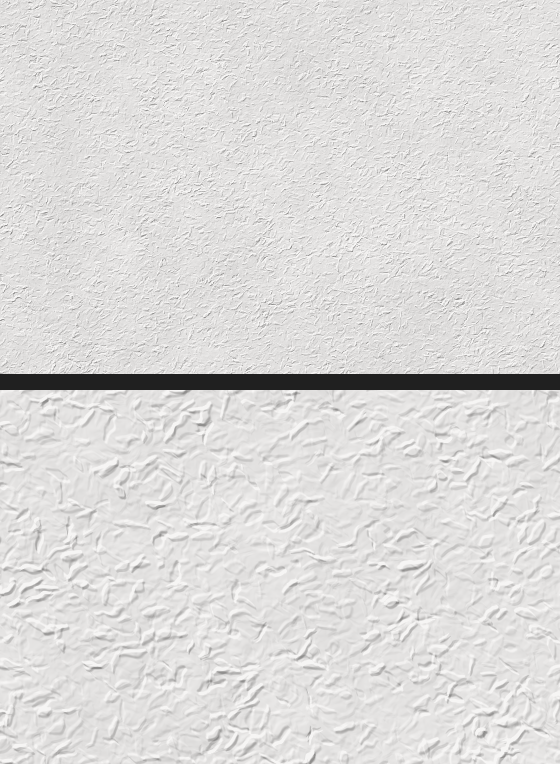
Top: the whole. Bottom: its middle third, enlarged.
This texture is drawn by a Shadertoy shader. Its source:

```glsl
const float CELLS_HIGH = 70.0;
const vec3 PLASTER = vec3(0.884, 0.879, 0.875);
const vec2 LIGHT_DIR = vec2(-0.53, 0.85);

float hash(vec2 p) {
    return fract(sin(dot(p, vec2(127.1, 311.7))) * 43758.5453);
}

vec3 hash3(vec2 p) {
    return vec3(hash(p), hash(p + 37.3), hash(p + 71.9));
}

float valueNoise(vec2 p) {
    vec2 i = floor(p);
    vec2 f = fract(p);
    f = f * f * (3.0 - 2.0 * f);
    float low = mix(hash(i), hash(i + vec2(1.0, 0.0)), f.x);
    float high = mix(hash(i + vec2(0.0, 1.0)), hash(i + 1.0), f.x);
    return mix(low, high, f.y);
}

// Shifts points by noise, which bends or frays the strokes
vec2 warp(vec2 p, float frequency, float amount) {
    vec2 q = p * frequency;
    vec2 bend = vec2(valueNoise(q + 11.0), valueNoise(q + 53.0));
    return p + amount * (bend - 0.5);
}

// Tapered stroke: 1 on top, 0 outside
float stroke(vec2 p, float angle, float halfLength, float halfWidth, float softness) {
    vec2 dir = vec2(cos(angle), sin(angle));
    float along = clamp(dot(p, dir), -halfLength, halfLength);
    float taper = along / halfLength;
    float dist = length(p - along * dir) - halfWidth * (1.0 - 0.6 * taper * taper);
    return 1.0 - smoothstep(-softness, softness, dist);
}

// Sum of randomly turned trowel strokes, two in each cell
float strokeLayer(vec2 p, float softness) {
    vec2 cell = floor(p);
    float height = 0.0;
    for (int y = -1; y <= 1; y++) {
        for (int x = -1; x <= 1; x++) {
            for (int k = 0; k < 2; k++) {
                vec2 id = cell + vec2(x, y);
                vec2 seed = id + float(k) * 19.7;
                vec3 place = hash3(seed + 5.1);
                vec3 shape = hash3(seed + 113.6);
                vec2 center = id + mix(vec2(0.1), vec2(0.9), place.xy);
                float angle = 0.45 + 1.6 * (place.z + hash(seed + 201.4) - 1.0);
                float side = hash(seed + 307.2) < 0.3 ? -1.0 : 1.0;
                float lift = side * mix(0.1, 1.2, shape.z * shape.z);
                height += lift * stroke(p - center, angle, mix(0.2, 0.75, shape.x),
                                        mix(0.06, 0.28, shape.y), softness);
            }
        }
    }
    return height;
}

float relief(vec2 p) {
    vec2 q = warp(warp(p, 0.8, 0.4), 2.6, 0.22);
    return strokeLayer(q, 0.075) + 0.3 * strokeLayer(q * 1.6 + 23.0, 0.12);
}

// Slow changes of brightness at three sizes, centred on zero
float mottling(vec2 p) {
    return 0.4 * valueNoise(p * 0.09 + 3.0) + 0.35 * valueNoise(p * 0.25 + 31.0)
         + 0.35 * valueNoise(p * 0.6 + 67.0) - 0.55;
}

void mainImage(out vec4 fragColor, in vec2 fragCoord) {
    vec2 p = fragCoord / iResolution.y * CELLS_HIGH;

    // Emboss: height difference along the light
    vec2 offset = 0.1 * LIGHT_DIR;
    float slope = relief(p - offset) - relief(p + offset);

    // Smoother and rougher patches
    slope *= mix(0.5, 1.3, valueNoise(p * 0.3 + 7.0));

    // Shadows run deeper than highlights
    float shade = slope < 0.0 ? 0.165 * slope : 0.105 * slope;
    float grain = 0.025 * (valueNoise(p * 3.0) - 0.5);
    float tone = shade + grain + 0.055 * mottling(p);
    fragColor = vec4(PLASTER + clamp(tone, -0.32, 0.08), 1.0);
}
```
